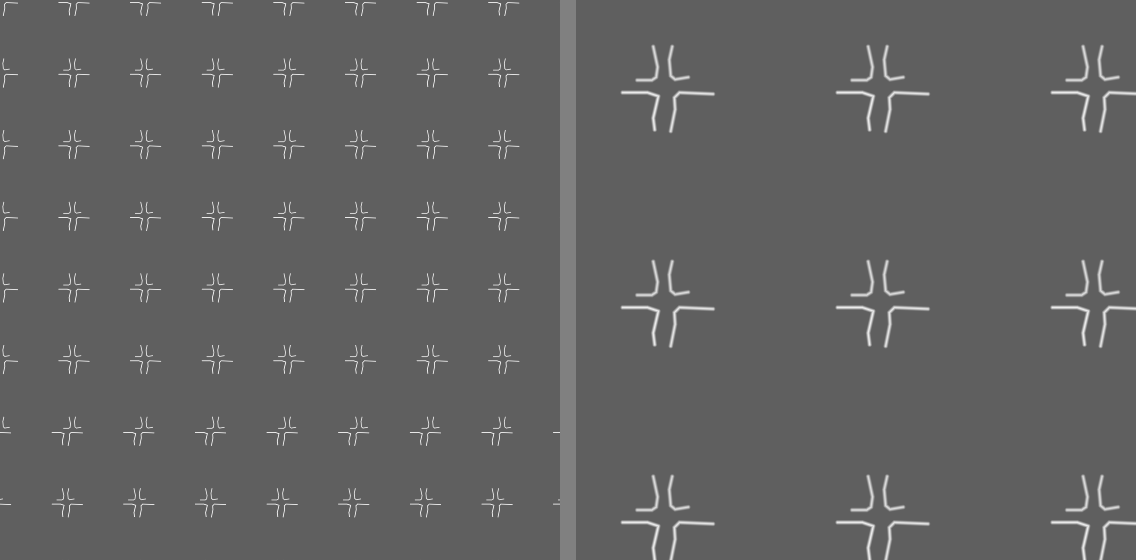
Left, the full canvas; right, a detail of the centre.
This pattern is drawn by a three.js fragment shader. Its source:

```glsl
// A grey field with a square grid of small open crosses, each made of four
// thin bent strokes. Strokes are polyline distances inside a repeated cell,
// and a strip along the bottom is slid sideways, cutting one row in two.

varying vec2 vUv;

const vec3 FIELD_COLOR = vec3(0.373);
const vec3 LINE_COLOR = vec3(0.93);

const float PERIOD = 0.12793;                // spacing of the crosses
const vec2 FIRST_CENTER = vec2(0.1304, 0.8696);
const float SLIP_HEIGHT = 0.2315;            // top of the slid strip
const float SLIP = 0.0121;                   // its shift to the left

const float STROKE_UNIT = 1.0 / 1152.0;      // canvas size of one stroke unit
const float HALF_WIDTH = 0.95;               // in stroke units
const float SOFTNESS = 1.1;

const float UPPER_TONE = 0.88;               // strength of the strokes
const float LOWER_LEFT_TONE = 1.0;
const float LOWER_RIGHT_TONE = 0.95;

float segmentDistance(vec2 p, vec2 a, vec2 b) {
  vec2 ab = b - a;
  vec2 ap = p - a;
  return length(ap - ab * clamp(dot(ap, ab) / dot(ab, ab), 0.0, 1.0));
}

// Coverage of a bent line through five points
float stroke(vec2 p, vec2 a, vec2 b, vec2 c, vec2 d, vec2 e) {
  float dist = min(min(segmentDistance(p, a, b), segmentDistance(p, b, c)),
                   min(segmentDistance(p, c, d), segmentDistance(p, d, e)));
  return 1.0 - smoothstep(HALF_WIDTH - SOFTNESS, HALF_WIDTH + SOFTNESS, dist);
}

// Four separate corners around an open centre
float openCross(vec2 p) {
  float upperLeft = stroke(p, vec2(-8.0, 29.0), vec2(-5.0, 15.0),
    vec2(-6.0, 8.0), vec2(-9.0, 6.0), vec2(-19.0, 6.0));
  float upperRight = stroke(p, vec2(5.0, 29.0), vec2(3.0, 20.0),
    vec2(4.0, 9.0), vec2(7.0, 6.5), vec2(16.0, 8.0));
  float lowerLeft = stroke(p, vec2(-29.0, -2.5), vec2(-12.0, -2.5),
    vec2(-4.5, -5.0), vec2(-8.0, -20.0), vec2(-7.0, -28.0));
  float lowerRight = stroke(p, vec2(33.0, -3.5), vec2(10.0, -2.5),
    vec2(6.5, -6.0), vec2(7.0, -14.0), vec2(4.0, -29.0));

  float upper = UPPER_TONE * max(upperLeft, upperRight);
  float lower = max(LOWER_LEFT_TONE * lowerLeft, LOWER_RIGHT_TONE * lowerRight);
  return max(upper, lower);
}

void main() {
  // Slide the bottom strip
  vec2 position = vUv;
  position.x += SLIP * (1.0 - step(SLIP_HEIGHT, vUv.y));

  // Repeat the cell, centred on its cross
  vec2 cell = fract((position - FIRST_CENTER) / PERIOD + 0.5) - 0.5;
  float ink = openCross(cell * PERIOD / STROKE_UNIT);

  gl_FragColor = vec4(mix(FIELD_COLOR, LINE_COLOR, ink), 1.0);
}
```
